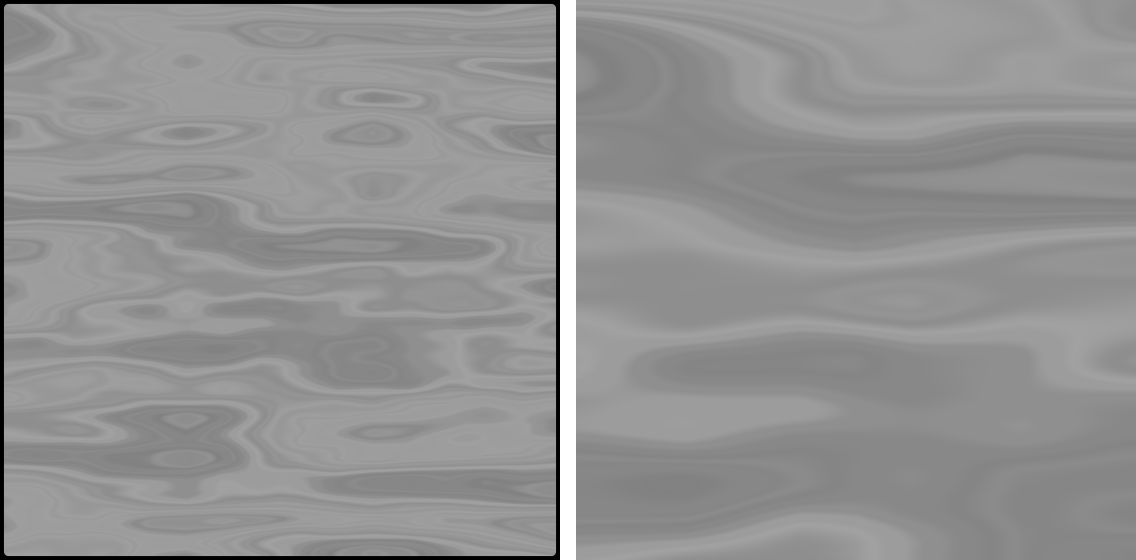
Left, the full canvas; right, a detail of the centre.
Give the GLSL for this texture, as a Shadertoy shader.

```glsl
// Grey wood-like grain: stretched contour rings inside a thin black frame.

const vec3 BLACK = vec3(0.0);
const float MEAN_GREY = 0.581;
const float GRAIN_CONTRAST = 0.165;
const float FRAME_WIDTH = 0.00705;
const float CORNER_RADIUS = 0.008;

float hash(vec2 p) {
    vec3 q = fract(vec3(p.xyx) * 0.1031);
    q += dot(q, q.yzx + 33.33);
    return fract((q.x + q.y) * q.z);
}

// Value noise; the partly linear blend along x leaves creases on the lattice
float creasedNoise(vec2 p, float seed) {
    vec2 cell = floor(p);
    vec2 f = p - cell;
    vec2 s = f * f * (3.0 - 2.0 * f);
    s.x = mix(f.x, s.x, 0.45);
    cell += seed;
    float low = mix(hash(cell), hash(cell + vec2(1.0, 0.0)), s.x);
    float high = mix(hash(cell + vec2(0.0, 1.0)), hash(cell + 1.0), s.x);
    return mix(low, high, s.y);
}

float lineNoise(float t, float seed) {
    float cell = floor(t);
    float f = t - cell;
    float s = f * f * (3.0 - 2.0 * f);
    return mix(hash(vec2(cell, seed)), hash(vec2(cell + 1.0, seed)), s);
}

// Height field whose level lines form the long flattened rings
float grainHeight(vec2 uv) {
    vec2 p = uv;
    p.y += 0.03 * (creasedNoise(uv * vec2(3.0, 5.0), 71.0) - 0.5);
    float height = creasedNoise(p * vec2(3.0, 16.0), 11.0);
    height += 0.42 * creasedNoise(p * vec2(6.0, 27.0), 37.0);
    height += 0.14 * creasedNoise(p * vec2(15.0, 43.0), 53.0);
    return height;
}

// Irregular bands along the height; bands too fine to resolve fade out
float grainBands(float height, float footprint) {
    float bands = 0.0;
    float frequency = 8.0;
    float weight = 0.46;
    for (int i = 0; i < 3; i++) {
        float visible = 1.0 - smoothstep(0.5, 1.3, frequency * footprint);
        float band = lineNoise(height * frequency, 5.0 + 17.0 * float(i));
        bands += weight * visible * (band - 0.5);
        frequency *= 2.2;
        weight *= 0.78;
    }
    return bands;
}

float roundedBox(vec2 p, vec2 halfSize, float radius) {
    vec2 q = abs(p) - halfSize + radius;
    return length(max(q, 0.0)) + min(max(q.x, q.y), 0.0) - radius;
}

void mainImage(out vec4 fragColor, in vec2 fragCoord) {
    vec2 uv = fragCoord / iResolution.xy;
    float pixel = 1.0 / min(iResolution.x, iResolution.y);

    // Grain
    float height = grainHeight(uv);
    float grey = MEAN_GREY + GRAIN_CONTRAST * grainBands(height, fwidth(height));

    // Frame
    float edge = roundedBox(uv - 0.5, vec2(0.5 - FRAME_WIDTH), CORNER_RADIUS);
    float inside = clamp(0.5 - edge / pixel, 0.0, 1.0);

    fragColor = vec4(mix(BLACK, vec3(grey), inside), 1.0);
}
```
